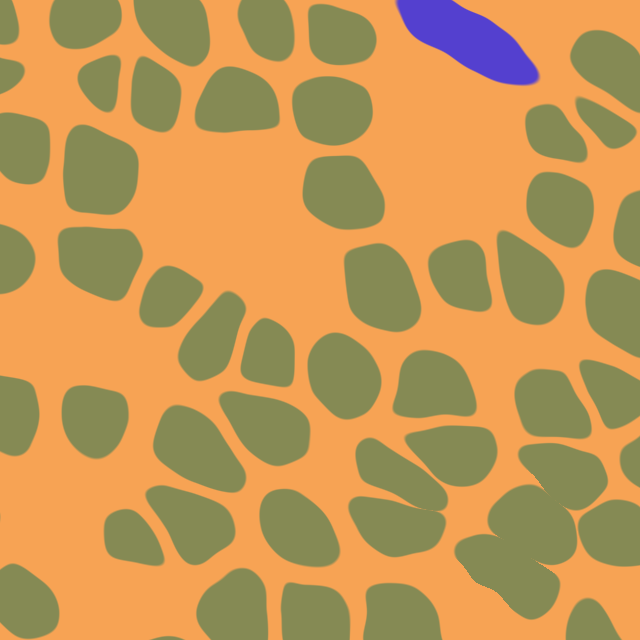
Write a WebGL 2 fragment shader that draws this pattern.

```glsl
#version 300 es
precision highp float;

// Flat rounded grains packed on a plain ground, with one violet sliver.
// Grains are jittered Voronoi cells, cut by ellipses and by soft bisectors;
// some cells stay empty, and the gaps close in one corner to fuse grains.

uniform vec2 u_resolution;
out vec4 fragColor;

const vec3 GROUND = vec3(0.97, 0.64, 0.33);
const vec3 GRAIN = vec3(0.52, 0.54, 0.33);
const vec3 VIOLET = vec3(0.33, 0.25, 0.81);
const float CELLS = 8.0;       // cells per canvas height
const float ROUNDING = 14.0;   // higher gives sharper grain corners
const vec2 SLIVER_CENTER = vec2(0.73, 0.94);

vec2 hash2(vec2 p) {
  vec3 q = fract(p.xyx * vec3(0.1031, 0.1030, 0.0973));
  q += dot(q, q.yzx + 33.33);
  return fract((q.xx + q.yz) * q.zy);
}

float noise(vec2 p) {
  vec2 i = floor(p), f = fract(p);
  f = f * f * (3.0 - 2.0 * f);
  return mix(mix(hash2(i).x, hash2(i + vec2(1, 0)).x, f.x),
             mix(hash2(i + vec2(0, 1)).x, hash2(i + vec2(1, 1)).x, f.x), f.y);
}

mat2 rotation(float a) {
  return mat2(cos(a), sin(a), -sin(a), cos(a));
}

// Cell space, squeezed so that grains lean down to the right.
vec2 toCells(vec2 uv) {
  vec2 lean = vec2(0.77, -0.64);
  return CELLS * (uv - 0.15 * lean * dot(uv, lean)) + 20.0;
}

vec2 site(vec2 id) {
  return id + 0.5 + 0.8 * (hash2(id) - 0.5);
}

// Approximate distance inside an ellipse, positive within.
float ellipseDepth(vec2 p, vec2 radii) {
  return (1.0 - length(p / radii)) * min(radii.x, radii.y);
}

bool isEmpty(vec2 id) {
  vec2 s = site(id);
  return hash2(id + 71.0).x < 0.09
      || distance(s, toCells(SLIVER_CENTER)) < 0.75
      || distance(s, toCells(vec2(0.69, 0.75))) < 0.95;
}

// Depth inside the grain that owns p, in cell units.
float grainDepth(vec2 p, float sliver, float gap) {
  vec2 base = floor(p), owner = base;
  float nearest = 1e3;
  for (int y = -2; y <= 2; y++)
  for (int x = -2; x <= 2; x++) {
    vec2 id = base + vec2(x, y);
    float d = distance(p, site(id));
    if (d < nearest) { nearest = d; owner = id; }
  }
  if (isEmpty(owner)) return -1.0;

  // Each border adds to a soft minimum: ellipse, sliver, then neighbours.
  vec2 center = site(owner), shape = hash2(owner + 37.0);
  vec2 radii = vec2(0.74, 0.54) * mix(0.82, 1.18, shape.x);
  vec2 local = rotation(0.7 + 2.2 * (shape.y - 0.5)) * (p - center);
  float borders = exp(-ROUNDING * ellipseDepth(local, radii))
                + exp(-ROUNDING * (-sliver * CELLS - 0.06));
  for (int y = -2; y <= 2; y++)
  for (int x = -2; x <= 2; x++) {
    if (x == 0 && y == 0) continue;
    vec2 other = site(owner + vec2(x, y));
    float bisector = dot(0.5 * (center + other) - p, normalize(other - center));
    borders += exp(-ROUNDING * bisector);
  }
  return -log(borders) / ROUNDING - gap;
}

void main() {
  vec2 uv = gl_FragCoord.xy / u_resolution.y;
  float pixel = 1.0 / u_resolution.y;

  // Slightly uneven outlines
  vec2 wobble = vec2(noise(uv * 23.0), noise(uv * 23.0 + 50.0)) - 0.5;
  vec2 bent = uv + 0.010 * wobble;

  // Violet sliver, tilted down to the right
  vec2 q = rotation(0.52) * (bent - SLIVER_CENTER);
  float sliver = ellipseDepth(q, vec2(0.125, 0.041));

  // Gaps close around the lower right, where grains fuse
  float fuse = smoothstep(0.22, 0.08, distance(uv, vec2(0.78, 0.17)));
  float gap = mix(0.07, -0.03, fuse);
  float grain = grainDepth(toCells(bent), sliver, gap) / CELLS;

  vec3 color = mix(GROUND, GRAIN, smoothstep(-pixel, pixel, grain));
  color = mix(color, VIOLET, smoothstep(-pixel, pixel, sliver));
  fragColor = vec4(color, 1.0);
}
```
